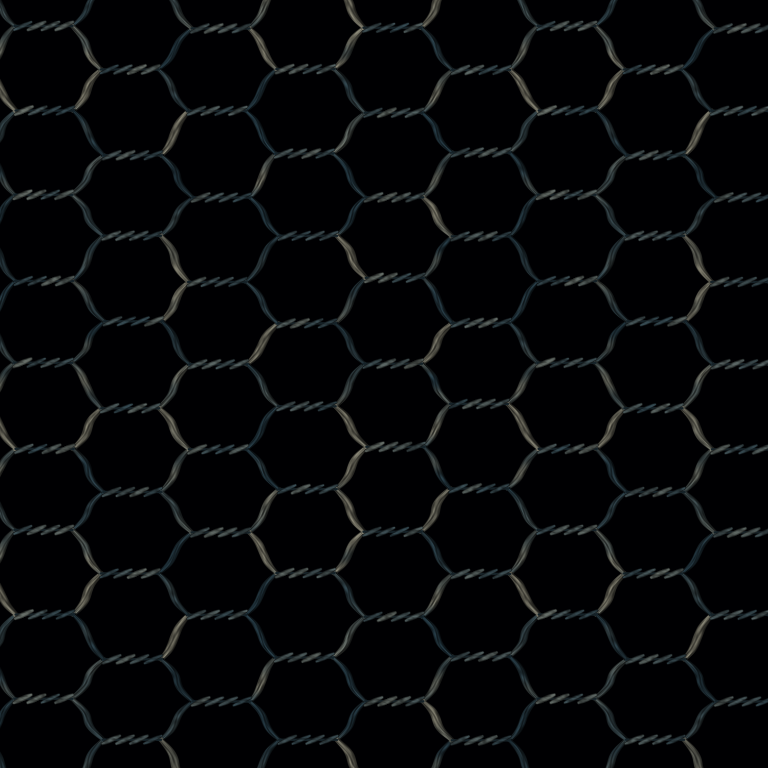
Give the GLSL for this pattern, as a Shadertoy shader.

```glsl
// Hexagonal wire netting on black: short twisted joints linked by bowed wires.
// Each joint of a jittered, staggered lattice draws its twist and the two wires
// leaving to its right; hashes vary tint, width and wear, wrapping every 6 joints.

#define ROWS 9.143                    // joints down the canvas
#define COLUMN_STEP 1.038             // column spacing, in row heights
#define ORIGIN vec2(0.536, 0.81)      // first joint, in row heights
#define JOINT_HALF 0.345              // half length of a twisted joint
#define WIRE_HALF 0.047               // half width of a wire at its middle
#define WIRE_BEND 0.085               // flare of the wires at their ends
#define STRAND_STEP 0.165             // spacing of strands in a twist
#define STRAND_AXIS vec2(0.102, 0.047) // half extent of one slanted strand
#define JITTER 0.055                  // wander of the joints
#define STEEL vec3(0.14, 0.22, 0.26)
#define BONE vec3(0.50, 0.49, 0.43)
#define NIGHT vec3(0.0, 0.0, 0.008)

const float PI = 3.14159;

float hash(vec2 p) {
    vec3 q = fract(vec3(p.xyx) * 0.1031);
    q += dot(q, q.yzx + 33.33);
    return fract((q.x + q.y) * q.z);
}

float noise(vec2 p) {
    vec2 i = floor(p), f = fract(p);
    f = f * f * (3.0 - 2.0 * f);
    return mix(mix(hash(i), hash(i + vec2(1, 0)), f.x),
               mix(hash(i + vec2(0, 1)), hash(i + vec2(1, 1)), f.x), f.y);
}

// Random value of a joint, wrapped so that the wear repeats
float jointHash(vec2 id, float salt) {
    return hash(mod(id, 6.0) + salt * 17.3 + 3.0);
}

vec2 jointPosition(vec2 id) {
    vec2 wander = vec2(jointHash(id, 1.0), jointHash(id, 2.0)) - 0.5;
    return vec2(id.x * COLUMN_STEP, id.y + 0.5 * mod(id.x, 2.0)) + JITTER * wander;
}

float coverage(float dist, float pixel) {
    return smoothstep(0.7, -0.7, dist / pixel);
}

// Bowed wire from a to b: two flattened plies with a groove between them
void drawWire(inout vec3 col, vec2 p, vec2 a, vec2 b, float seed, float pixel) {
    vec2 span = b - a;
    float along = (p.y - a.y) / span.y;
    float t = clamp(along, 0.0, 1.0);
    float x = a.x + span.x * (t + WIRE_BEND * sin(2.0 * PI * t));
    x += 0.022 * (noise(vec2(t * 3.0, seed * 91.0)) - 0.5) * sin(PI * t);
    float slope = span.x / span.y * (1.0 + 2.0 * PI * WIRE_BEND * cos(2.0 * PI * t));
    float across = (p.x - x) / sqrt(1.0 + slope * slope);
    float halfWidth = WIRE_HALF * (0.5 + 0.5 * sin(PI * t)) * (0.85 + 0.3 * seed);
    float dist = length(vec2(across, (along - t) * span.y)) - halfWidth;

    float v = across / halfWidth;
    float grain = noise(vec2(t * 7.0 + seed * 53.0, v * 2.5 + seed * 31.0));
    float patches = noise(vec2(t * 2.5, seed * 77.0));
    float groove = smoothstep(0.0, 0.4, abs(v - (1.4 * t - 0.7) * sign(seed - 0.5)));
    float shade = mix(0.35, 1.0, smoothstep(1.1, 0.2, abs(v + 0.15)));
    shade *= (0.55 + 0.6 * grain) * mix(0.6, 1.0, groove);
    vec3 tint = mix(STEEL, BONE, smoothstep(0.15, 1.05, seed + 0.6 * (patches - 0.4)));
    col = mix(col, tint * shade, coverage(dist, pixel));
}

// Twisted joint: four slanted strands over a thin dark core
void drawTwist(inout vec3 col, vec2 q, vec2 id, float pixel) {
    float core = length(vec2(q.x - clamp(q.x, -JOINT_HALF, JOINT_HALF), q.y)) - 0.014;
    col = mix(col, STEEL * 0.6, coverage(core, pixel));

    float lean = q.x - q.y * STRAND_AXIS.x / STRAND_AXIS.y;
    float strand = clamp(floor(lean / STRAND_STEP), -2.0, 1.0) + 0.5;
    vec2 r = q - vec2(strand * STRAND_STEP, 0.0);
    float seed = jointHash(id, 5.0 + strand);
    float s = clamp(dot(r, STRAND_AXIS) / dot(STRAND_AXIS, STRAND_AXIS), -1.0, 1.0);
    float halfWidth = (0.025 + 0.008 * seed) * (1.0 - 0.4 * s * s);
    float offset = length(r - STRAND_AXIS * s);
    float shade = mix(1.0, 0.45, smoothstep(0.2, 1.0, offset / halfWidth));
    shade *= 0.6 + 0.6 * noise(q * vec2(22.0, 45.0) + seed * 60.0);
    vec3 tint = mix(STEEL, BONE, 0.1 + 0.5 * seed);
    col = mix(col, tint * shade, coverage(offset - halfWidth, pixel));
}

void mainImage(out vec4 fragColor, in vec2 fragCoord) {
    float pixel = ROWS / iResolution.y;
    vec2 p = fragCoord * pixel - ORIGIN;
    vec3 col = NIGHT;

    // The four joints around this point
    for (int i = 0; i < 2; i++)
    for (int j = 0; j < 2; j++) {
        float column = floor(p.x / COLUMN_STEP) + float(i);
        float odd = mod(column, 2.0);
        vec2 id = vec2(column, floor(p.y - 0.5 * odd) + float(j));
        vec2 joint = jointPosition(id);
        vec2 reach = vec2(JOINT_HALF, 0.0);
        vec2 upper = jointPosition(id + vec2(1.0, odd));
        vec2 lower = jointPosition(id + vec2(1.0, odd - 1.0));
        drawWire(col, p, joint + reach, upper - reach, jointHash(id, 3.0), pixel);
        drawWire(col, p, joint + reach, lower - reach, jointHash(id, 4.0), pixel);
        drawTwist(col, p - joint, id, pixel);
    }
    fragColor = vec4(col, 1.0);
}
```
